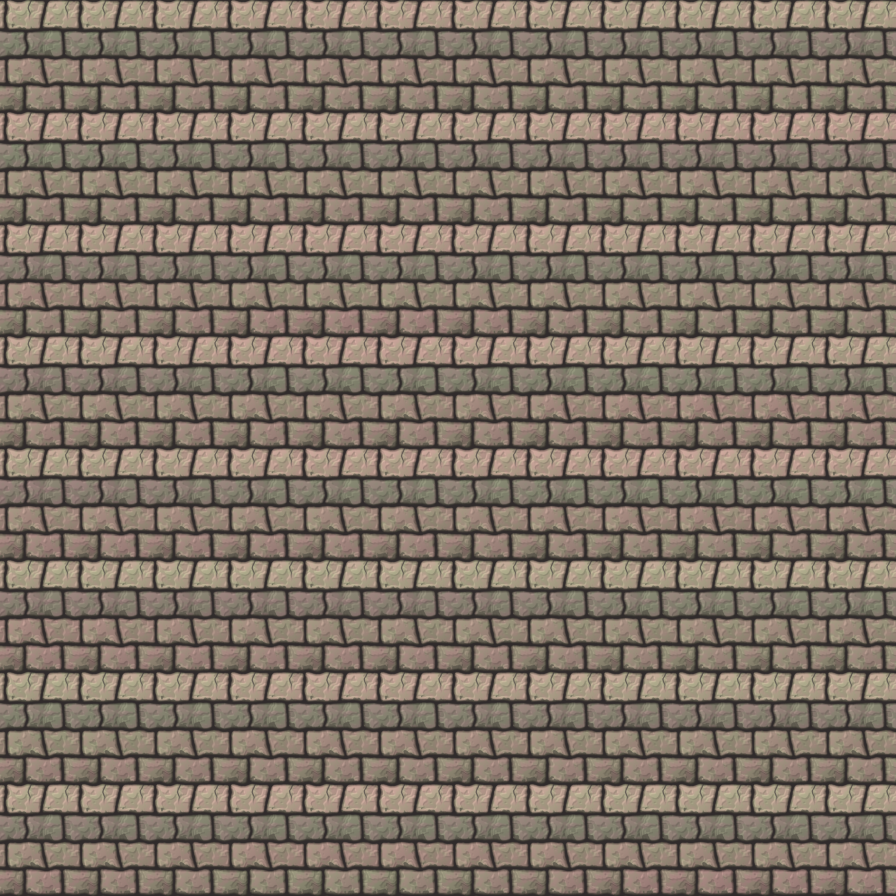
A Shadertoy shader for this texture:

```glsl
const vec2 REPEATS = vec2(12.0, 8.0);
const vec2 TILE = vec2(64.0, 96.0); // tile size in wall units
const vec3 MORTAR = vec3(0.19, 0.17, 0.17);
const vec3 CHIPPED = vec3(0.35, 0.33, 0.29);

float hash(vec2 p) {
    vec3 q = fract(vec3(p.xyx) * 0.1031);
    q += dot(q, q.yzx + 33.33);
    return fract((q.x + q.y) * q.z);
}

// Value noise that wraps after the given number of cells
float noise(vec2 p, vec2 period) {
    vec2 i = floor(p), f = fract(p);
    f = f * f * (3.0 - 2.0 * f);
    vec2 a = mod(i, period), b = mod(i + 1.0, period);
    return mix(mix(hash(a), hash(vec2(b.x, a.y)), f.x),
               mix(hash(vec2(a.x, b.y)), hash(b), f.x), f.y);
}

float fbm(vec2 p) {
    float sum = 0.0, amp = 0.55;
    for (int i = 0; i < 3; i++) {
        sum += amp * noise(p, vec2(512.0));
        p = mat2(1.6, 1.2, -1.2, 1.6) * p + 7.3;
        amp *= 0.5;
    }
    return sum;
}

// Flaked layers: flat steps joined by short slopes
float flakes(vec2 p) {
    float h = fbm(p * 0.1) * 6.0;
    return (floor(h) + smoothstep(0.65, 1.0, fract(h))) / 6.0;
}

float roundBox(vec2 p, vec2 halfSize, float radius) {
    vec2 d = abs(p) - halfSize + radius;
    return length(max(d, 0.0)) + min(max(d.x, d.y), 0.0) - radius;
}

// Face of one stone; p is measured from its centre, y pointing down
vec3 stoneFace(vec2 p, vec2 halfSize, vec3 base, float seed, float edge) {
    vec2 q = p + 80.0 + seed * 170.0;
    float layer = flakes(q);
    float relief = layer - flakes(q + vec2(-0.9, -1.1));
    float blotch = fbm(q * 0.16 + 40.0);
    vec3 col = base * (0.93 + 0.14 * seed);
    col *= 1.0 + 0.38 * (layer - 0.42) + 0.65 * relief;
    col *= mix(vec3(1.05, 0.98, 1.0), vec3(0.97, 1.02, 0.95), smoothstep(0.3, 0.65, blotch));

    // Broken lower rim, shaded borders and a lit upper left
    float rim = halfSize.y - p.y - 1.2 - 5.5 * smoothstep(0.4, 0.8, blotch);
    col = mix(CHIPPED, col, 0.25 + 0.75 * smoothstep(0.0, 1.6, rim));
    col *= mix(0.62, 1.0, smoothstep(0.0, 2.2, -edge));
    col *= 1.0 - 0.06 * (p.x / halfSize.x + p.y / halfSize.y);
    return col;
}

// Thin wandering crack that fades out downwards
float crack(vec2 p, float seed, float halfHeight) {
    float path = (seed - 0.5) * 14.0 + 5.0 * (fbm(vec2(p.y * 0.16, seed * 50.0)) - 0.5);
    float depth = 1.0 - smoothstep(-0.3, 0.5, p.y / halfHeight);
    return depth * (1.0 - smoothstep(0.2, 0.9, abs(p.x - path)));
}

vec3 wall(vec2 uv) {
    vec2 q = fract(vec2(uv.x, 1.0 - uv.y) * REPEATS) * TILE;
    vec2 cell = q / 8.0, period = TILE / 8.0;
    q += 2.2 * (vec2(noise(cell, period), noise(cell.yx + 3.0, period.yx)) - 0.5);
    q.y = mod(q.y, TILE.y);

    // Course: top, height, joint positions, lean and colour
    float top = 0.0, height = 26.0, first = 5.0, split = 32.5, lean = -4.0, row = 0.0;
    vec3 base = vec3(0.645, 0.59, 0.535);
    if (q.y > 73.0) {
        top = 73.0; height = 23.0; first = 21.5; split = 32.0; lean = 0.5; row = 3.0;
        base = vec3(0.535, 0.485, 0.45);
    } else if (q.y > 49.5) {
        top = 49.5; height = 23.5; first = 6.0; split = 32.0; lean = 4.0; row = 2.0;
        base = vec3(0.55, 0.505, 0.46);
    } else if (q.y > 26.0) {
        top = 26.0; height = 23.5; first = 22.5; split = 32.0; lean = 1.0; row = 1.0;
        base = vec3(0.50, 0.475, 0.44);
    }

    // Two stones per course, divided by a leaning joint
    float y = q.y - top - 0.5 * height;
    float x = mod(q.x - first, TILE.x);
    float joint = split + lean * y / height;
    float second = step(joint, x);
    float left = second * joint, right = mix(joint, TILE.x, second);
    vec2 p = vec2(x - 0.5 * (left + right), y);
    vec2 halfSize = 0.5 * vec2(right - left, height);
    float seed = hash(vec2(row * 3.0 + 2.0, second * 5.0 + 1.0));
    float edge = roundBox(p, halfSize - 1.0, 2.2) + 0.8 * (fbm(q * 0.3) - 0.5);

    // Slow tint drift over the whole wall
    float drift = noise(uv * vec2(2.5, 6.0) + row * 9.0, vec2(64.0));
    base *= mix(vec3(1.03, 0.97, 0.99), vec3(0.98, 1.015, 0.97), drift);
    vec3 col = stoneFace(p, halfSize, base, seed, edge);
    float bright = 1.0 - step(0.5, row);
    col = mix(col, MORTAR * 1.4, 0.7 * bright * crack(p, seed, halfSize.y));
    return mix(col, MORTAR, smoothstep(-0.5, 0.5, edge));
}

void mainImage(out vec4 fragColor, in vec2 fragCoord) {
    // Average a 3 by 3 grid for smooth edges
    vec3 sum = vec3(0.0);
    for (int i = 0; i < 9; i++) {
        vec2 offset = (vec2(i % 3, i / 3) - 1.0) / 3.0;
        sum += wall((fragCoord + offset) / iResolution.xy);
    }
    fragColor = vec4(sum / 9.0, 1.0);
}
```
